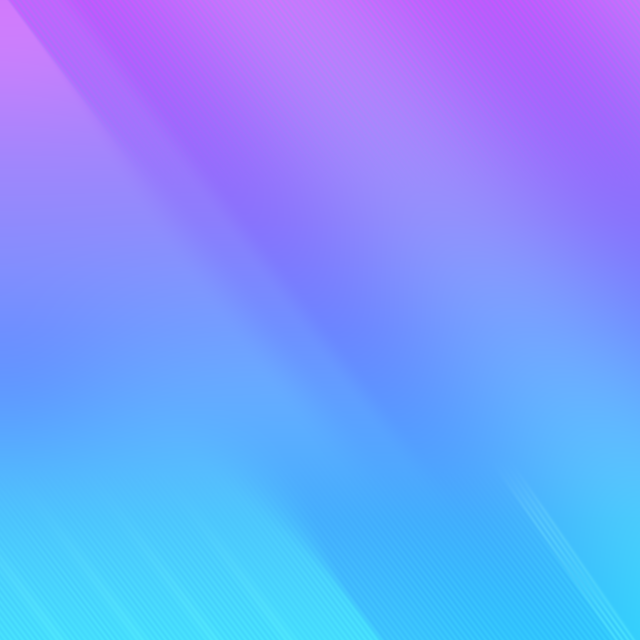
Reproduce this background procedurally as a Shadertoy shader.

```glsl
// A violet-to-cyan gradient crossed by slanted sheets of light.
// A vertical colour ramp is shaded by soft folds along a skewed axis,
// then finely pinstriped near the top and bottom.

const float TAU = 6.2831853;
const float SLANT = 0.75;         // horizontal run per unit of descent
const float FOLD_TOP = 0.013;     // skewed positions of the sheet edges
const float FOLD_MID = 0.107;
const float FOLD_LOW = -0.155;
const float STRIPE_COUNT = 112.0; // pinstripes per canvas width

float hash(float n) {
    return fract(sin(n * 127.1) * 43758.5453);
}

float noise(float x) {
    float cell = floor(x);
    return mix(hash(cell), hash(cell + 1.0), smoothstep(0.0, 1.0, x - cell));
}

float edge(float centre, float halfWidth, float x) {
    return smoothstep(centre - halfWidth, centre + halfWidth, x);
}

float glow(vec2 p, vec2 centre, vec2 radius) {
    vec2 d = (p - centre) / radius;
    return exp(-dot(d, d));
}

float ribbon(float x, float centre, float width) {
    float d = (x - centre) / width;
    return exp(-d * d);
}

vec3 blend(vec3 a, vec3 b, float from, float to, float x) {
    return mix(a, b, clamp((x - from) / (to - from), 0.0, 1.0));
}

// Vertical colour ramp, depth running from 0 at the top to 1 at the bottom
vec3 ramp(float depth) {
    vec3 c = vec3(0.75, 0.42, 0.99);
    c = blend(c, vec3(0.68, 0.45, 0.99), 0.0, 0.13, depth);
    c = blend(c, vec3(0.55, 0.51, 0.99), 0.13, 0.35, depth);
    c = blend(c, vec3(0.44, 0.58, 1.00), 0.35, 0.515, depth);
    c = blend(c, vec3(0.36, 0.66, 1.00), 0.515, 0.66, depth);
    c = blend(c, vec3(0.29, 0.74, 0.99), 0.66, 0.81, depth);
    return blend(c, vec3(0.26, 0.83, 0.99), 0.81, 1.0, depth);
}

// Signed light of the folded sheets: positive is lit, negative is shaded
float sheetLight(vec2 p, float skew, float pixel) {
    float wave = -0.9 * cos(TAU * (max(skew, 0.11) - 0.11) / 0.66);
    float softness = mix(0.002, 0.045, smoothstep(0.0, 0.4, p.y)) + pixel;
    float upper = mix(0.6, -0.25, edge(FOLD_TOP, softness, skew));
    upper = mix(upper, wave, edge(FOLD_MID, 0.025, skew));

    float lowSoftness = mix(0.1, 0.006, smoothstep(0.65, 0.95, p.y));
    float lower = mix(0.6, wave, edge(FOLD_LOW, lowSoftness + pixel, skew));

    float light = mix(upper, lower, smoothstep(0.58, 0.84, p.y));
    return light - 1.1 * glow(p, vec2(0.0, 0.59), vec2(0.2, 0.16));
}

// Fine stripes of uneven strength
float pinstripes(float skew, float pixel) {
    float x = skew * STRIPE_COUNT;
    float strength = 0.45 + 0.55 * noise(x * 0.31 + 40.0);
    float resolved = 1.0 - smoothstep(0.3, 0.6, pixel * STRIPE_COUNT);
    return cos(TAU * x) * strength * resolved;
}

void mainImage(out vec4 fragColor, in vec2 fragCoord) {
    vec2 uv = fragCoord / iResolution.xy;
    vec2 p = vec2(uv.x, 1.0 - uv.y);
    float pixel = 1.0 / min(iResolution.x, iResolution.y);
    float skew = p.x - SLANT * p.y;

    // Ramp and folds
    vec3 color = ramp(p.y);
    color += vec3(0.02, 0.065, 0.0) * sheetLight(p, skew, pixel);

    // Pink corner and cooler lower right
    float corner = 1.0 - edge(FOLD_TOP, 0.003 + pixel, skew);
    color += vec3(0.07, 0.02, 0.0) * corner * glow(p, vec2(0.0, 0.06), vec2(0.25, 0.15));
    color.r -= 0.05 * smoothstep(0.7, 1.0, p.y) * edge(-0.05, 0.15, skew);

    // Pinstripes
    float topFade = (1.0 - smoothstep(0.02, 0.32, p.y)) * (1.0 - corner);
    float lowFade = smoothstep(0.7, 0.95, p.y) * (1.0 - edge(0.24, 0.01, skew));
    float stripe = pinstripes(skew, pixel);
    color += stripe * topFade * vec3(0.055, -0.03, 0.01);
    color += stripe * lowFade * vec3(0.015, 0.026, 0.005);

    // Broad pale streaks low on the left
    float streakFade = smoothstep(0.72, 0.98, p.y);
    for (int i = 0; i < 4; i++) {
        float centre = -0.66 + 0.12 * float(i) + 0.02 * hash(float(i) + 3.0);
        float streak = ribbon(skew, centre, 0.012);
        color += streak * streakFade * vec3(0.025, 0.022, 0.0);
    }

    // Bundle of bright threads low on the right
    float threadSkew = skew + 0.06 * (p.y - 0.85);
    float threadFade = smoothstep(0.71, 0.82, p.y);
    for (int i = 0; i < 4; i++) {
        float centre = 0.222 + 0.009 * float(i);
        float thread = ribbon(threadSkew, centre, 0.0025 + 0.5 * pixel);
        color += thread * threadFade * vec3(0.06, 0.05, 0.0);
    }

    fragColor = vec4(clamp(color, 0.0, 1.0), 1.0);
}
```
